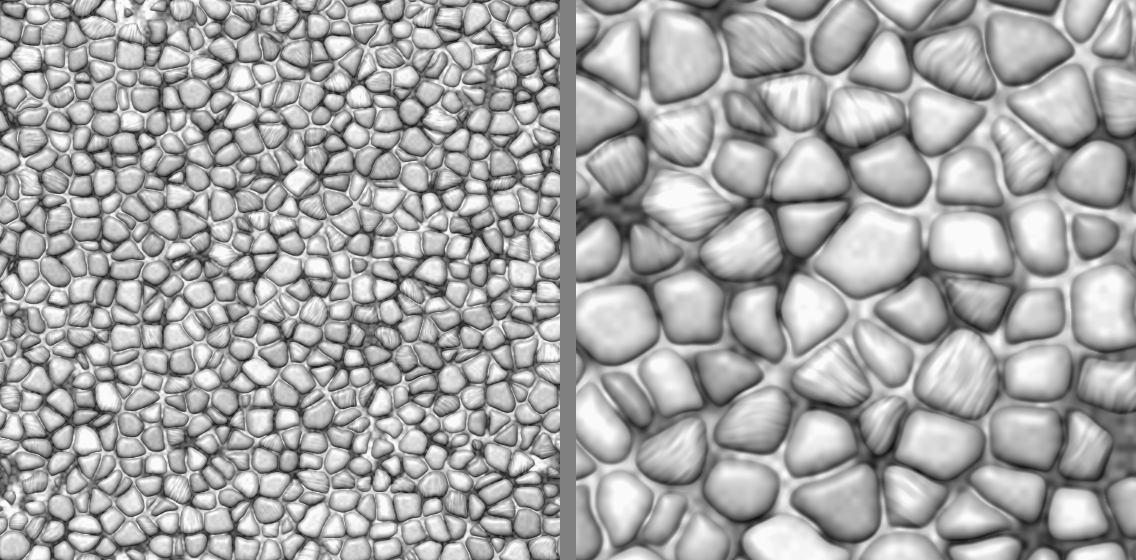
Left: the whole. Right: its middle third, enlarged.
A three.js fragment shader for this texture map:

```glsl
#define GRID vec2(24.0, 26.0)
#define JITTER 0.86
#define SIZE_SPREAD 0.30
#define ROUNDING 13.0
#define DOME_RADIUS 0.34
#define GAP_MIN 0.015
#define GAP_SPREAD 0.07
#define EDGE_SOFTNESS 0.035
#define STONE_TONE 0.79
#define EDGE_SHADE 0.41
#define LIGHT_SLOPE 0.25
#define GRAIN 0.09

varying vec2 vUv;

vec3 hash3(vec2 p) {
  vec3 q = fract(p.xyx * vec3(0.1031, 0.1030, 0.0973));
  q += dot(q, q.yxz + 33.33);
  return fract((q.xxy + q.yzz) * q.zyx);
}

// Value noise that wraps after a whole number of lattice steps
float noise(vec2 p, vec2 period) {
  vec2 i = floor(p), f = fract(p);
  f = f * f * (3.0 - 2.0 * f);
  float a = hash3(mod(i, period)).x;
  float b = hash3(mod(i + vec2(1.0, 0.0), period)).x;
  float c = hash3(mod(i + vec2(0.0, 1.0), period)).x;
  float d = hash3(mod(i + 1.0, period)).x;
  return mix(mix(a, b, f.x), mix(c, d, f.x), f.y);
}

float wrapNoise(vec2 uv, vec2 count) {
  return noise(uv * count, count);
}

// Stone centre in xy, size weight in z
vec3 stoneSeed(vec2 cell) {
  vec3 h = hash3(mod(cell, GRID) + 7.0);
  return vec3(cell + 0.5 + (h.xy - 0.5) * JITTER, h.z * SIZE_SPREAD);
}

void main() {
  vec2 uv = vUv;
  vec2 bend = vec2(wrapNoise(uv, GRID * 2.0), wrapNoise(uv + 0.37, GRID * 2.0));
  vec2 p = uv * GRID + (bend - 0.5) * 0.16;

  // Owning stone of a weighted Voronoi diagram
  vec2 home = floor(p), owner = home;
  vec3 seed = vec3(0.0);
  float nearest = 1e3;
  for (int y = -2; y <= 2; y++) {
    for (int x = -2; x <= 2; x++) {
      vec2 cell = home + vec2(float(x), float(y));
      vec3 s = stoneSeed(cell);
      vec2 d = s.xy - p;
      float power = dot(d, d) - s.z;
      if (power < nearest) {
        nearest = power;
        owner = cell;
        seed = s;
      }
    }
  }

  // Smooth distance to the borders, with its outward direction
  vec2 local = p - seed.xy, outward = vec2(0.0);
  float total = 0.0;
  for (int y = -2; y <= 2; y++) {
    for (int x = -2; x <= 2; x++) {
      if (x == 0 && y == 0) continue;
      vec3 s = stoneSeed(owner + vec2(float(x), float(y)));
      vec2 toward = s.xy - seed.xy;
      float span = max(length(toward), 0.05);
      vec2 dir = toward / span;
      float border = 0.5 * (span + (seed.z - s.z) / span) - dot(local, dir);
      float w = exp(-ROUNDING * max(border, 0.0));
      total += w;
      outward += dir * w;
    }
  }
  outward /= total;
  float inset = -log(total) / ROUNDING;

  // Stone traits and patches of sediment
  vec2 id = mod(owner, GRID);
  vec3 trait = hash3(id + 61.0), trait2 = hash3(id + 143.0);
  float sediment = 0.65 * wrapNoise(uv, vec2(9.0)) + 0.35 * wrapNoise(uv, vec2(23.0));
  float gap = GAP_MIN + GAP_SPREAD * trait.x * trait.x;
  gap += 0.16 * smoothstep(0.66, 0.86, sediment);
  float depth = inset - gap;

  // Domed stone lit from above
  float rim = 1.0 - clamp(depth / DOME_RADIUS, 0.0, 1.0);
  float steep = pow(rim, 1.6);
  vec2 slope = outward * steep + (trait2.xy - 0.5) * 0.3;
  float stone = STONE_TONE + (trait.y - 0.5) * 0.16;
  stone += LIGHT_SLOPE * slope.y - 0.05 * slope.x - EDGE_SHADE * steep * steep;
  vec2 glint = slope - vec2(-0.08, 0.24);
  stone += 0.17 * exp(-dot(glint, glint) * 16.0);

  // Streaks on some stones, fine grain on all
  float turn = trait.z * 6.2832;
  vec2 axis = vec2(cos(turn), sin(turn));
  vec2 along = vec2(dot(local, axis) * 3.0, dot(local, vec2(-axis.y, axis.x)) * 16.0);
  float streak = noise(along + id * 19.0 + 100.0, vec2(997.0)) - 0.5;
  stone += streak * 0.22 * smoothstep(0.55, 1.0, trait2.z);
  float grain = wrapNoise(uv, vec2(190.0)) - 0.5;
  stone += grain * GRAIN;

  // Pale crust in the gaps, darker at the foot of each stone
  float crust = 0.34 + 0.55 * smoothstep(0.25, 0.72, wrapNoise(uv, vec2(41.0)));
  crust += 0.12 * smoothstep(0.6, 0.85, sediment) + grain * 0.3;
  crust -= 0.16 * exp(min(depth, 0.0) * 22.0);

  float cover = smoothstep(-EDGE_SOFTNESS, EDGE_SOFTNESS, depth);
  float tone = mix(crust, stone, cover);
  gl_FragColor = vec4(vec3(clamp(tone, 0.08, 0.98)), 1.0);
}
```
